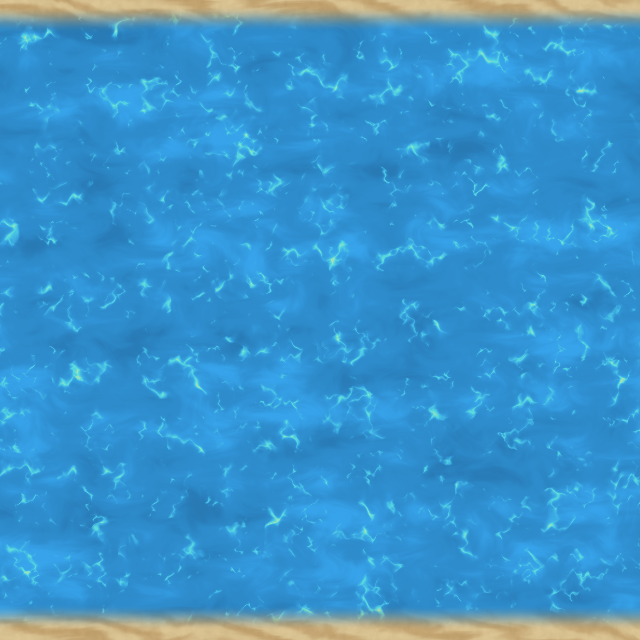
Give the GLSL for this texture, as a Shadertoy shader.

```glsl
// Clear blue water between two thin strips of sand, seen from above.
// Warped layered sines mottle the swells; borders and corners of cellular
// noise give small broken caustics with soft halos, thinned by patch masks.

vec2 hash2(vec2 p) {
    vec3 q = fract(p.xyx * vec3(0.1031, 0.1030, 0.0973));
    q += dot(q, q.yzx + 33.33);
    return fract((q.xx + q.yz) * q.zy);
}

// Rotated, warped sine octaves, roughly -1 to 1
float layeredSines(vec2 p) {
    float sum = 0.0, amp = 0.55;
    for (int i = 0; i < 6; i++) {
        p = mat2(0.8, 0.6, -0.6, 0.8) * p * 1.55 + 1.7;
        p += 0.5 * sin(p.yx * 1.1 + float(i));
        sum += amp * sin(p.x) * sin(p.y);
        amp *= 0.65;
    }
    return sum;
}

// Distances to the three nearest cell centres, in ascending order
vec3 nearestThree(vec2 p) {
    vec2 cell = floor(p), local = fract(p);
    vec3 d = vec3(9.0);
    for (int y = -1; y <= 1; y++)
    for (int x = -1; x <= 1; x++) {
        vec2 o = vec2(x, y);
        float r = length(o + hash2(cell + o) - local);
        if (r < d.x) d = vec3(r, d.xy);
        else if (r < d.y) d = vec3(d.x, r, d.y);
        else d.z = min(d.z, r);
    }
    return d;
}

// x: bright broken threads and corner spots, y: wide soft halo
vec2 caustics(vec2 p) {
    p += 0.15 * sin(p.yx * 3.1) + 0.1 * sin(p.yx * 7.3 + 1.0)
       + 0.05 * sin(p.yx * 15.0 + 2.0);
    vec3 d = nearestThree(p);
    float thread = exp(-8.5 * (d.y - d.x));
    float corner = 1.0 - smoothstep(0.0, 0.5, d.z - d.x);
    float spot = exp(-7.0 * (d.z - d.x));
    return vec2(thread * corner * 0.85 + 0.6 * spot, exp(-3.5 * (d.z - d.x)));
}

vec3 waterColor(vec2 uv) {
    float swell = layeredSines(uv * vec2(6.0, 12.0) + 2.0);
    float ripple = layeredSines(uv * vec2(20.0, 34.0) + 8.0);
    float tone = 0.5 * swell + 0.4 * ripple;
    vec3 col = mix(vec3(0.155, 0.48, 0.71), vec3(0.18, 0.55, 0.80),
                   smoothstep(-0.7, -0.05, tone));
    col = mix(col, vec3(0.215, 0.64, 0.92), smoothstep(-0.05, 0.6, tone));

    // Two sizes of caustics, each kept only in small scattered patches
    float patches = layeredSines(uv * 21.0 + 4.0) + 0.25 * swell;
    float fine = layeredSines(uv * 27.0 + 21.0) + 0.2 * swell;
    float keepLarge = smoothstep(-0.1, 0.6, patches);
    float keepFine = smoothstep(-0.15, 0.6, fine);
    float broken = 0.85 + 0.5 * layeredSines(uv * 60.0 + 9.0);
    vec2 large = caustics(uv * 23.0 + 3.0) * keepLarge;
    vec2 small = caustics(uv * 37.0 + 50.0) * keepFine;
    float light = (large.x + 0.7 * small.x) * broken;
    float halo = large.y + 0.6 * small.y;

    col = mix(col, vec3(0.22, 0.66, 0.92), 0.6 * smoothstep(0.05, 0.6, halo));
    col = mix(col, vec3(0.27, 0.74, 0.90), 0.8 * smoothstep(0.12, 0.55, light));
    col = mix(col, vec3(0.34, 0.85, 0.87), smoothstep(0.4, 0.95, light));
    return mix(col, vec3(0.62, 0.88, 0.72), smoothstep(0.9, 1.5, light));
}

vec3 sandColor(vec2 uv) {
    float drift = layeredSines(uv * vec2(11.0, 30.0) + 5.0);
    float ridge = sin(uv.x * 42.0 + uv.y * 170.0 + 3.0 * drift);
    vec3 col = mix(vec3(0.75, 0.63, 0.43), vec3(0.85, 0.76, 0.57),
                   smoothstep(-1.4, 1.0, ridge + 0.6 * drift));
    return col + 0.02 * layeredSines(uv * 110.0);
}

void mainImage(out vec4 fragColor, in vec2 fragCoord) {
    vec2 uv = fragCoord / iResolution.xy;
    vec3 col = waterColor(uv);

    // Soft shorelines at the bottom and top
    float wobble = 0.0015 * layeredSines(vec2(uv.x * 12.0, 1.0));
    float bottom = 1.0 - smoothstep(0.016, 0.055, uv.y + wobble);
    float top = 1.0 - smoothstep(0.010, 0.050, 1.0 - uv.y + wobble);
    float shore = max(bottom, top);
    col = mix(col, sandColor(uv), shore);
    col *= 1.0 - 0.1 * shore * (1.0 - shore);

    fragColor = vec4(clamp(col, 0.0, 1.0), 1.0);
}
```
